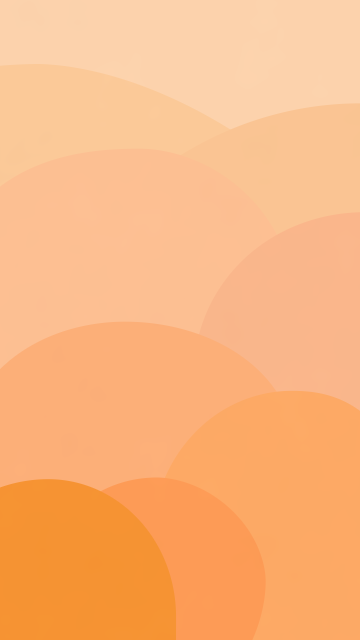
Give the GLSL for this background, as a Shadertoy shader.

```glsl
// Overlapping rounded hills in warm pastel oranges, stacked from a pale sky down.
// Each hill is a lopsided superellipse with its own radius and power per side,
// painted back to front with derivative-smoothed edges and a faint paper mottle.

// Colours, back to front
const vec3 SKY        = vec3(0.988, 0.824, 0.675);
const vec3 SAND       = vec3(0.984, 0.788, 0.596);
const vec3 APRICOT    = vec3(0.980, 0.769, 0.576);
const vec3 PEACH      = vec3(0.990, 0.749, 0.573);
const vec3 ROSE       = vec3(0.978, 0.714, 0.545);
const vec3 MELON      = vec3(0.988, 0.686, 0.471);
const vec3 MANGO      = vec3(0.990, 0.663, 0.396);
const vec3 CORAL      = vec3(0.992, 0.608, 0.337);
const vec3 TANGERINE  = vec3(0.963, 0.577, 0.200);

const float WALL   = 9.0;    // downward radius that leaves the sides upright
const float MOTTLE = 0.003;  // strength of the paper tone

// Paints a hill. crown: its highest point; radii: left, right, up, down;
// power: roundness of the left and right halves. All in canvas fractions.
void hill(inout vec3 col, vec2 uv, vec2 crown, vec4 radii, vec2 power, vec3 tint) {
    vec2 d = uv - crown + vec2(0.0, radii.z);
    vec2 r = vec2(d.x < 0.0 ? radii.x : radii.y, d.y > 0.0 ? radii.z : radii.w);
    vec2 a = pow(abs(d) / r, vec2(d.x < 0.0 ? power.x : power.y));
    float f = a.x + a.y - 1.0;
    float slope = max(length(vec2(dFdx(f), dFdy(f))), 1e-6);
    col = mix(col, tint, clamp(0.5 - f / slope, 0.0, 1.0));
}

// Soft uneven tone from layered, warped sines
float mottle(vec2 p) {
    float sum = 0.0, amp = 0.5;
    for (int i = 0; i < 4; i++) {
        p = mat2(0.8, 0.6, -0.6, 0.8) * p * 1.9 + 1.3;
        sum += amp * sin(p.x + sin(p.y * 0.8)) * sin(p.y + 0.7);
        amp *= 0.7;
    }
    return sum;
}

void mainImage(out vec4 fragColor, in vec2 fragCoord) {
    vec2 uv = fragCoord / iResolution.xy;
    vec3 col = SKY;

    // Far hills
    hill(col, uv, vec2(0.104, 0.900), vec4(2.083, 1.389, 0.908, WALL), vec2(1.75), SAND);
    hill(col, uv, vec2(1.000, 0.8385), vec4(1.032, 1.032, 0.651, WALL), vec2(2.0), APRICOT);

    // Middle hills
    hill(col, uv, vec2(0.389, 0.7676), vec4(0.532, 0.428, 0.2357, WALL), vec2(2.3, 1.9), PEACH);
    hill(col, uv, vec2(1.0185, 0.6686), vec4(0.4815, 0.4815, 0.2604, WALL), vec2(2.05), ROSE);
    hill(col, uv, vec2(0.347, 0.4974), vec4(0.442, 0.469, 0.1953, WALL), vec2(2.0), MELON);

    // Near hills
    hill(col, uv, vec2(0.810, 0.3893), vec4(0.388, 0.330, 0.2344, WALL), vec2(2.0, 2.3), MANGO);
    hill(col, uv, vec2(0.435, 0.2539), vec4(0.3125, 0.303, 0.1628, 0.2096), vec2(2.0, 1.85), CORAL);
    hill(col, uv, vec2(0.134, 0.2513), vec4(0.391, 0.355, 0.2148, WALL), vec2(2.0), TANGERINE);

    // Paper tone
    col += MOTTLE * mottle(uv * vec2(4.5, 8.0));
    fragColor = vec4(col, 1.0);
}
```
